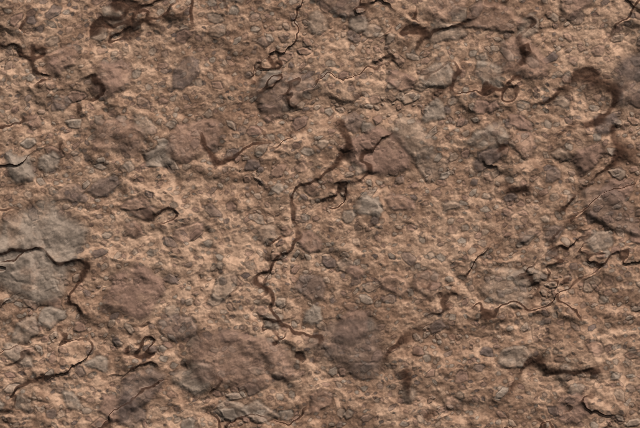
This texture is drawn by a Shadertoy shader. Its source:

```glsl
// Weathered conglomerate rock: sandy matrix with embedded angular stones.
// Stones come from jittered grids at several scales; ledges and cracks follow
// noise contours, and the height field is lit from the upper right.

#define SAND_DARK   vec3(0.50, 0.385, 0.31)
#define SAND_LIGHT  vec3(0.665, 0.535, 0.44)
#define STONE_GREY  vec3(0.51, 0.445, 0.39)
#define STONE_BROWN vec3(0.48, 0.375, 0.32)
#define STONE_DARK  vec3(0.37, 0.31, 0.28)
#define CRACK_COLOR vec3(0.19, 0.125, 0.095)
#define STONE_DENSITY 0.56
#define STONE_LAYERS 6
#define RELIEF 0.50
#define LIGHT_DIR vec2(0.45, 0.89)

float hash(vec2 p) {
    vec3 q = fract(p.xyx * 0.1031);
    q += dot(q, q.yzx + 33.33);
    return fract((q.x + q.y) * q.z);
}

vec2 hash2(vec2 p) {
    return vec2(hash(p), hash(p + 57.3));
}

float noise(vec2 p) {
    vec2 i = floor(p), f = fract(p);
    f = f * f * (3.0 - 2.0 * f);
    return mix(mix(hash(i), hash(i + vec2(1, 0)), f.x),
               mix(hash(i + vec2(0, 1)), hash(i + vec2(1, 1)), f.x), f.y);
}

float fbm(vec2 p) {
    float sum = 0.0, amp = 0.533;
    for (int i = 0; i < 4; i++) {
        sum += amp * noise(p);
        p = mat2(1.6, 1.2, -1.2, 1.6) * p + 17.7;
        amp *= 0.5;
    }
    return sum;
}

// Signed distance to an irregular, flattened polygon of about the given radius
float stoneShape(vec2 q, float radius, vec2 id) {
    float tilt = (hash(id + 3.1) - 0.5) * 1.8;
    q = mat2(cos(tilt), -sin(tilt), sin(tilt), cos(tilt)) * q;
    q.y *= mix(1.1, 1.9, hash(id + 5.7));
    float d = length(q) - 1.2 * radius;
    for (int k = 0; k < 6; k++) {
        vec2 r = hash2(id + float(k) * 7.9);
        float a = (float(k) + 0.7 * r.x) * 1.0472;
        d = max(d, dot(q, vec2(cos(a), sin(a))) - radius * mix(0.75, 1.1, r.y));
    }
    return d;
}

vec3 stoneColor(float pick) {
    return pick < 0.5 ? STONE_GREY : pick < 0.83 ? STONE_BROWN : STONE_DARK;
}

// Colour in rgb, height in a
vec4 surface(vec2 p) {
    vec2 warp = vec2(fbm(p * 22.0), fbm(p * 22.0 + 41.0)) - 0.5;
    float patches = fbm(p * vec2(5.0, 7.0) + 9.0);
    float grit = fbm(p * vec2(62.0, 76.0));

    // Sandy matrix
    vec3 col = mix(SAND_DARK, SAND_LIGHT, smoothstep(0.28, 0.72, 0.45 * patches + 0.55 * grit));
    float height = 0.028 * fbm(p * vec2(9.0, 15.0) + warp) + 0.006 * grit;

    // Stones, from pebbles up to boulders
    float cell = 0.015;
    for (int layer = 0; layer < STONE_LAYERS; layer++) {
        float seed = float(layer) * 31.0 + 12.0;
        float chance = STONE_DENSITY * (1.0 - 0.08 * float(layer));
        vec2 g = (p + warp * min(cell * 0.22, 0.025)) / cell + seed;
        for (int n = 0; n < 9; n++) {
            vec2 id = floor(g) + vec2(n % 3 - 1, n / 3 - 1);
            if (hash(id + 1.7) > chance) continue;
            vec2 center = id + 0.5 + 0.6 * (hash2(id + 11.3) - 0.5);
            float radius = mix(0.20, 0.42, hash(id + 19.1));
            float d = stoneShape(g - center, radius, id);
            float edge = max(0.04, 0.0018 / cell);
            float inside = smoothstep(edge, -edge, d);
            float dust = smoothstep(0.25, 0.5, fbm(p * 30.0 + seed));
            float cover = inside * mix(0.4, 0.95, hash(id + 23.9)) * mix(0.55, 1.0, dust);
            vec3 tone = stoneColor(hash(id + 29.3)) * (0.86 + 0.28 * grit);
            col = mix(col, tone, cover);
            height = mix(height, 0.016 + 0.7 * (height - 0.016), inside);
            height += min(cell * 0.055, 0.009) * smoothstep(edge, -0.1, d);
            // Shadowed gap around the stone
            col *= 1.0 - 0.16 * smoothstep(2.0 * edge, 0.0, abs(d - 0.3 * edge));
        }
        cell *= 1.87;
    }

    // Broken ledges with dark cracks along them
    for (int k = 0; k < 3; k++) {
        float scale = 2.6 + 2.2 * float(k);
        vec2 q = mat2(0.92, -0.39, 0.39, 0.92) * p + 0.03 * warp;
        float seam = fbm(q * scale * vec2(0.8, 1.4) + float(k) * 13.0 + 4.0) - 0.5;
        float broken = smoothstep(0.5, 0.64, fbm(p * 6.0 + float(k) * 23.0));
        height += 0.013 * broken * smoothstep(-0.03, 0.03, seam);
        float crack = broken * smoothstep(0.016, 0.004, abs(seam));
        col = mix(col, CRACK_COLOR, 0.75 * crack);
    }
    return vec4(col, height);
}

void mainImage(out vec4 fragColor, in vec2 fragCoord) {
    vec2 p = fragCoord / iResolution.y;
    float reach = 0.004;
    vec4 here = surface(p);
    float slope = (here.a - surface(p + LIGHT_DIR * reach).a) / reach;

    // Directional light plus fine grain
    vec3 col = here.rgb * clamp(1.02 + RELIEF * slope, 0.35, 1.28);
    col *= 0.93 + 0.14 * noise(p * 260.0);
    fragColor = vec4(col, 1.0);
}
```
